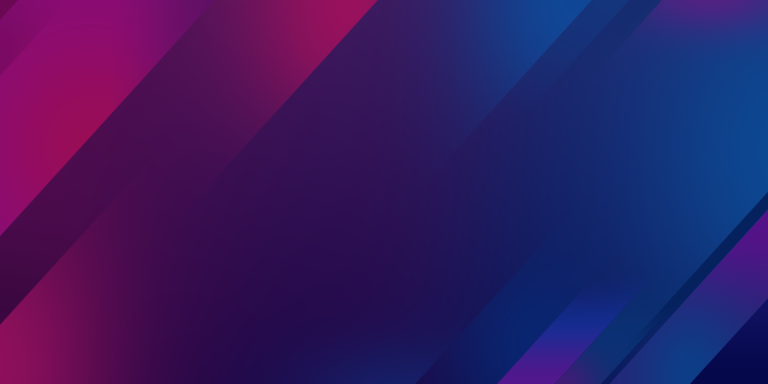
Write a Shadertoy shader that draws this background.

```glsl
// Soft step across a diagonal boundary
float past(float at, float c) {
    return smoothstep(at - 0.003, at + 0.003, c);
}

float band(float a, float b, float c) {
    return past(a, c) * (1.0 - past(b, c));
}

float glow(vec2 p, vec2 centre, vec2 radius) {
    vec2 q = (p - centre) / radius;
    return exp(-dot(q, q));
}

// Plum to navy to blue, lighter towards the top
vec3 backdrop(vec2 p) {
    float x = p.x - 0.12 * (p.y - 0.5);
    vec3 col = mix(vec3(0.30, 0.045, 0.30), vec3(0.19, 0.065, 0.325), smoothstep(0.1, 1.05, x));
    col = mix(col, vec3(0.085, 0.115, 0.385), smoothstep(0.9, 1.5, x));
    col += vec3(0.09, 0.07, 0.09) * (p.y - 0.5) * smoothstep(-0.2, 0.9, p.x);
    col.r -= 0.05 * (1.0 - p.y) * smoothstep(0.1, 0.5, p.x) * (1.0 - smoothstep(0.6, 1.2, p.x));
    return mix(col, vec3(0.045, 0.29, 0.58), 0.95 * glow(p, vec2(2.05, 0.60), vec2(0.42, 0.60)));
}

void mainImage(out vec4 fragColor, in vec2 fragCoord) {
    vec2 p = fragCoord / iResolution.xy * vec2(2.0, 1.0);
    float c = p.x - p.y / 1.1; // where the diagonal through p meets the bottom
    vec3 col = backdrop(p);

    // Crimson glows cut by the left diagonals
    col = mix(col, vec3(0.60, 0.065, 0.36), band(-0.35, 0.075, c) * glow(p, vec2(0.92, 0.98), vec2(0.30, 0.38)));
    col = mix(col, vec3(0.21, 0.025, 0.24), band(-0.35, -0.14, c) * 0.8 * glow(p, vec2(0.0, 0.15), vec2(0.25, 0.22)));
    col = mix(col, vec3(0.56, 0.06, 0.36), past(-0.14, c) * glow(p, vec2(-0.03, 0.05), vec2(0.27, 0.42)));

    // Magenta corner
    vec3 magenta = mix(vec3(0.53, 0.045, 0.47), vec3(0.60, 0.05, 0.34), glow(p, vec2(0.24, 0.62), vec2(0.26, 0.28)));
    magenta = mix(magenta, vec3(0.37, 0.065, 0.39), smoothstep(0.27, 0.58, p.x));
    magenta *= 1.0 - 0.12 * (1.0 - past(-0.73, c)) * glow(p, vec2(0.0, 0.85), vec2(0.12, 0.20));
    magenta = mix(magenta, vec3(0.42, 0.03, 0.33), 1.0 - past(-0.862, c));
    col = mix(col, magenta, 1.0 - past(-0.35, c));

    // Blue and violet light along the top
    col = mix(col, vec3(0.06, 0.28, 0.59), (1.0 - past(0.633, c)) * glow(p, vec2(1.50, 1.0), vec2(0.27, 0.34)));
    col = mix(col, vec3(0.07, 0.21, 0.49), band(0.633, 0.73, c) * 0.8 * smoothstep(0.65, 1.0, p.y));
    col = mix(col, vec3(0.08, 0.17, 0.43), band(0.73, 0.815, c) * 0.8 * smoothstep(0.7, 1.0, p.y));
    col = mix(col, vec3(0.33, 0.13, 0.51), past(0.815, c) * glow(p, vec2(1.85, 1.02), vec2(0.22, 0.10)));

    // Blue light along the bottom
    col = mix(col, vec3(0.08, 0.14, 0.43), (1.0 - past(1.081, c)) * 0.85 * glow(p, vec2(1.05, -0.04), vec2(0.30, 0.15)));
    col = mix(col, vec3(0.03, 0.16, 0.46), band(1.081, 1.294, c) * 0.8 * glow(p, vec2(1.40, 0.10), vec2(0.20, 0.22)));

    // Indigo stripe and the darker one beside it
    vec3 indigo = mix(vec3(0.32, 0.09, 0.55), vec3(0.08, 0.18, 0.58), smoothstep(0.0, 0.18, p.y));
    col = mix(col, indigo, band(1.294, 1.445, c) * (1.0 - smoothstep(0.12, 0.30, p.y)));
    vec3 steel = mix(vec3(0.04, 0.19, 0.45), vec3(0.25, 0.11, 0.46), glow(p, vec2(1.46, 0.0), vec2(0.10, 0.08)));
    col = mix(col, steel, band(1.445, 1.565, c) * (1.0 - smoothstep(0.12, 0.34, p.y)));

    // Shadow gap, violet stripe and navy corner
    col = mix(col, vec3(0.02, 0.13, 0.37), band(1.545, 1.587, c) * smoothstep(0.08, 0.22, p.y));
    vec3 violet = mix(vec3(0.15, 0.14, 0.46), vec3(0.33, 0.07, 0.53), smoothstep(0.10, 0.42, p.y));
    violet = mix(violet, vec3(0.05, 0.24, 0.53), glow(p, vec2(1.80, 0.02), vec2(0.15, 0.20)));
    col = mix(col, violet, band(1.587, 1.797, c));
    vec3 navy = mix(vec3(0.02, 0.03, 0.29), vec3(0.07, 0.07, 0.39), smoothstep(0.0, 0.25, p.y));
    col = mix(col, navy, past(1.797, c));

    fragColor = vec4(col, 1.0);
}
```
